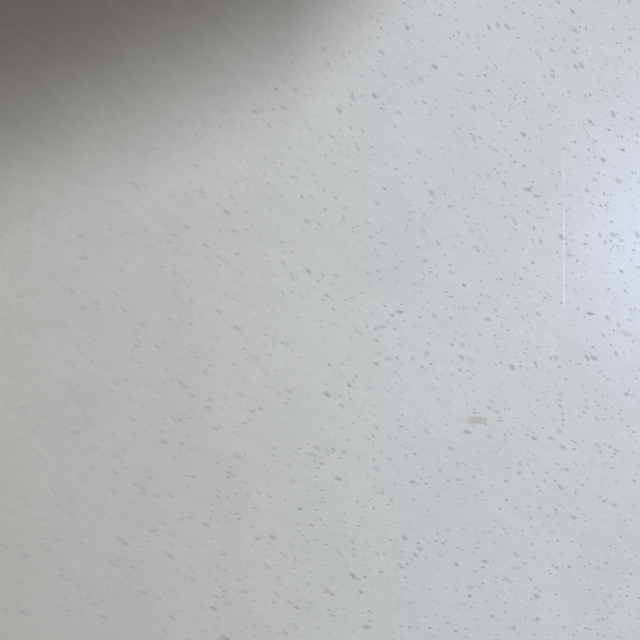
This texture is drawn by a WebGL 1 fragment shader. Its source:

```glsl
precision highp float;
// Pale speckled stone panel with a shaded corner and a cool sheen at the right edge.
uniform vec2 u_resolution;

// Lighting colours
const vec3 LEFT_GREY = vec3(0.685, 0.69, 0.675);
const vec3 RIGHT_GREY = vec3(0.785, 0.797, 0.81);
const vec3 SHADOW = vec3(0.40, 0.385, 0.365);
const vec3 SHEEN = vec3(0.85, 0.88, 0.95);
const vec2 SHEEN_CENTRE = vec2(1.04, 0.62);
const vec2 SHEEN_RADII = vec2(0.13, 0.20);

// Specks
const vec3 WARM_SPECK = vec3(0.50, 0.47, 0.45);
const vec3 COOL_SPECK = vec3(0.48, 0.51, 0.53);
const float FINE_CELLS = 95.0;
const float COARSE_CELLS = 52.0;
const float FINE_STRENGTH = 0.46;
const float COARSE_STRENGTH = 0.50;

// Surface texture
const float MOTTLE = 0.012;
const float GRAIN = 0.012;

float hash(vec2 p) {
  return fract(sin(dot(p, vec2(127.1, 311.7))) * 43758.5453);
}

float noise(vec2 p) {
  vec2 i = floor(p);
  vec2 f = fract(p);
  f = f * f * (3.0 - 2.0 * f);
  return mix(mix(hash(i), hash(i + vec2(1.0, 0.0)), f.x),
             mix(hash(i + vec2(0.0, 1.0)), hash(i + 1.0), f.x), f.y);
}

// Rotates p into the frame of a stroke that points along the angle
vec2 alignTo(vec2 p, float angle) {
  float c = cos(angle);
  float s = sin(angle);
  return vec2(c * p.x + s * p.y, c * p.y - s * p.x);
}

// Strokes tilt more towards the top and the right
float strokeAngle(vec2 uv) {
  return -0.22 - 0.42 * uv.y - 0.22 * uv.x;
}

// Scattered short strokes: x is the coverage, y the tint of the strongest one
vec2 specks(vec2 uv, float cells, float density, float seed) {
  vec2 p = uv * cells;
  vec2 home = floor(p);
  float clarity = smoothstep(0.0, 0.8, uv.x);
  vec2 best = vec2(0.0);
  for (int j = -1; j <= 1; j++) {
    for (int i = -1; i <= 1; i++) {
      vec2 cell = home + vec2(float(i), float(j));
      vec2 key = cell + seed;
      vec2 centre = cell + vec2(hash(key + 3.1), hash(key + 7.7));
      float angle = strokeAngle(uv) + (hash(key + 11.3) - 0.5) * 0.8;
      float size = mix(0.6, 1.15, hash(key + 17.9));
      vec2 radii = size * vec2(mix(0.62, 0.43, clarity), 0.25);
      float r = length(alignTo(p - centre, angle) / radii);
      float weight = mix(0.3, 1.0, pow(hash(key + 23.5), 2.0));
      float cover = (1.0 - smoothstep(0.15, 1.0, r)) * weight;
      cover *= step(hash(key + 29.2), density);
      if (cover > best.x) best = vec2(cover, hash(key + 37.4));
    }
  }
  return best;
}

vec3 lighting(vec2 uv) {
  vec3 col = mix(LEFT_GREY, RIGHT_GREY, smoothstep(-0.1, 0.95, uv.x + 0.06 * uv.y));
  col *= 1.0 - 0.025 * (1.0 - smoothstep(0.0, 0.5, uv.y));
  float depth = 1.0 - uv.y + 0.4 * uv.x + 0.6 * max(uv.x - 0.45, 0.0);
  col = mix(SHADOW, col, smoothstep(0.02, 0.42, depth));
  vec2 q = (uv - SHEEN_CENTRE) / SHEEN_RADII;
  float ridges = 0.88 + 0.24 * noise(uv * vec2(180.0, 35.0));
  return mix(col, SHEEN, clamp(exp(-dot(q, q)) * ridges, 0.0, 1.0));
}

void main() {
  vec2 uv = gl_FragCoord.xy / u_resolution;
  vec3 col = lighting(uv);

  // Soft mottling and fine slanted grain
  col += MOTTLE * (noise(uv * 14.0) - 0.5);
  vec2 along = alignTo(uv, -0.5);
  col += GRAIN * (noise(along * vec2(90.0, 230.0)) - 0.5);
  col += GRAIN * (noise(along * vec2(40.0, 120.0) + 50.0) - 0.5);

  // Specks, clearer towards the lower right and faint in the shade
  float visible = mix(0.38, 1.0, smoothstep(0.0, 0.75, uv.x + 0.25 * (0.5 - uv.y)));
  visible *= smoothstep(0.3, 0.72, col.g);
  vec2 fine = specks(uv, FINE_CELLS, mix(0.22, 0.42, uv.x), 0.0);
  vec2 coarse = specks(uv, COARSE_CELLS, 0.20, 61.0);
  col = mix(col, mix(WARM_SPECK, COOL_SPECK, fine.y), fine.x * FINE_STRENGTH * visible);
  col = mix(col, mix(WARM_SPECK, COOL_SPECK, coarse.y), coarse.x * COARSE_STRENGTH * visible);

  // Thin pale scratch and a small beige smudge
  float scratch = 1.0 - smoothstep(0.0006, 0.0025, abs(uv.x - 0.881));
  scratch *= smoothstep(0.50, 0.54, uv.y) * (1.0 - smoothstep(0.70, 0.79, uv.y));
  col += 0.07 * scratch * noise(vec2(3.0, uv.y * 40.0));
  float smudge = length((uv - vec2(0.744, 0.343)) / vec2(0.024, 0.009));
  col = mix(col, vec3(0.65, 0.64, 0.61), 0.6 * (1.0 - smoothstep(0.2, 1.0, smudge)));

  gl_FragColor = vec4(clamp(col, 0.0, 1.0), 1.0);
}
```
